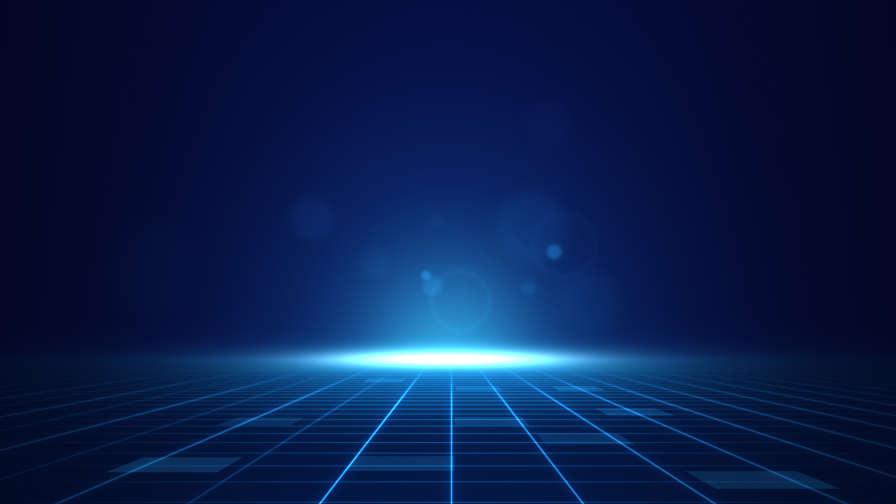
A Shadertoy shader for this background:

```glsl
#define HORIZON 0.287
#define VANISH vec2(0.007, 0.338)
#define COLUMN_SCALE 1.292
#define ROW_STEP 0.41
#define ROW_START 3.40
#define NIGHT vec3(0.010, 0.018, 0.105)
#define NAVY vec3(0.020, 0.052, 0.265)
#define AZURE vec3(0.03, 0.15, 0.24)
#define TEAL vec3(0.13, 0.40, 0.33)
#define CYAN vec3(0.16, 0.60, 0.78)

// Bokeh discs: centre, radius, strength
const vec4 DISCS[11] = vec4[11](
    vec4(0.211, 0.500, 0.014, 0.27), vec4(-0.044, 0.454, 0.009, 0.24),
    vec4(-0.032, 0.433, 0.019, 0.12), vec4(0.160, 0.428, 0.014, 0.08),
    vec4(-0.146, 0.479, 0.030, 0.04), vec4(-0.023, 0.563, 0.014, 0.04),
    vec4(-0.269, 0.567, 0.042, 0.06), vec4(0.167, 0.551, 0.070, 0.06),
    vec4(0.280, 0.403, 0.060, 0.04), vec4(0.200, 0.757, 0.042, 0.025),
    vec4(-0.588, 0.468, 0.090, 0.015));

// Lit floor tiles: centre in column and row units
const vec2 TILES[10] = vec2[10](
    vec2(-2.70, 1.11), vec2(-2.79, 5.76), vec2(-0.49, 1.20), vec2(0.57, 5.76),
    vec2(1.62, 3.41), vec2(3.00, 7.43), vec2(2.72, 0.14), vec2(2.97, 14.1),
    vec2(-1.84, 18.0), vec2(0.63, 14.1));

float hash(vec2 p) {
    vec3 q = fract(p.xyx * 0.1031);
    q += dot(q, q.yzx + 33.33);
    return fract((q.x + q.y) * q.z);
}

float gauss(float x) { return exp(-x * x); }

float ring(vec2 p, vec2 centre, float radius) {
    return gauss((length(p - centre) - radius) / 0.006);
}

vec3 sky(vec2 p) {
    float r = length((p - vec2(0.0, HORIZON)) * vec2(1.0, 0.9));
    vec3 col = mix(NIGHT, NAVY, gauss(p.x * 1.35) * (1.0 - 0.15 * p.y * p.y));
    col += AZURE * gauss(r * 2.5) + TEAL * gauss(r * 5.8);
    for (int i = 0; i < 11; i++) {
        vec4 disc = DISCS[i];
        float soft = 0.003 + 0.3 * disc.z;
        float edge = length(p - disc.xy) - disc.z;
        col += CYAN * disc.w * (1.0 - smoothstep(-soft, soft, edge));
    }
    float rings = ring(p, vec2(0.025, 0.403), 0.058)
                + 0.6 * ring(p, vec2(0.231, 0.514), 0.062);
    return col + CYAN * 0.04 * rings;
}

vec3 ground(vec2 p, float pixel) {
    // Perspective coordinates: columns in u, rows in v
    float depth = max(VANISH.y - p.y, 0.02);
    float x = p.x - VANISH.x;
    float u = x / depth * COLUMN_SCALE;
    float v = (1.0 / depth - ROW_START) / ROW_STEP;
    float nearness = smoothstep(0.06, 0.15, depth);
    float spread = gauss(x * 1.5);

    vec3 col = mix(vec3(0.008, 0.03, 0.115), vec3(0.014, 0.095, 0.275), spread);
    float drop = HORIZON - p.y;
    col += vec3(0.06, 0.33, 0.44) * gauss(x * 2.6) * gauss(drop * 11.0);

    // Tiles
    for (int i = 0; i < 10; i++) {
        vec2 tile = TILES[i];
        vec2 size = vec2(0.52, 0.5 + 0.03 * tile.y);
        vec2 gap = abs(vec2(u, v) - tile) - size;
        vec2 grad = vec2(COLUMN_SCALE / depth, 1.0 / (depth * depth * ROW_STEP));
        vec2 cover = clamp(0.5 - gap / (grad * pixel), 0.0, 1.0);
        col += CYAN * (0.12 + 0.08 * hash(tile)) * cover.x * cover.y;
    }

    // Rows
    float rowGap = abs(fract(v + 0.5) - 0.5) * ROW_STEP * depth * depth;
    float row = gauss(rowGap / max(0.0013, 0.55 * pixel));
    col += vec3(0.05, 0.30, 0.42) * row * gauss(x * 1.9) * mix(0.15, 0.6, nearness);

    // Columns, with alternate ones dimmed on the left
    float id = floor(u + 0.5);
    float slope = length(vec2(1.0, x / depth)) * COLUMN_SCALE / depth;
    float lineGap = abs(u - id) / slope;
    float power = id < 0.0 && mod(id, 2.0) == 0.0 ? 0.35 : 0.85;
    power *= exp(-0.13 * abs(id)) * (id == -1.0 ? 1.4 : 1.0);
    float beam = gauss(lineGap / max(0.0019, 0.55 * pixel));
    float halo = exp(-lineGap / 0.008);
    col += (CYAN * beam + vec3(0.01, 0.09, 0.20) * halo) * power * nearness
         * gauss(x * 1.25);
    return col;
}

void mainImage(out vec4 fragColor, in vec2 fragCoord) {
    float pixel = 1.0 / iResolution.y;
    vec2 p = (fragCoord - vec2(0.5 * iResolution.x, 0.0)) * pixel;
    vec3 col = mix(ground(p, pixel), sky(p), smoothstep(0.262, 0.296, p.y));

    // Horizon haze and bright core
    float dy = p.y - HORIZON;
    col += vec3(0.03, 0.20, 0.24) * exp(-abs(dy) / 0.024) * gauss(p.x * 1.7);
    col += vec3(0.22, 0.45, 0.40) * gauss(p.x / 0.30) * gauss(dy / 0.024);
    col += vec3(0.85, 0.70, 0.60) * gauss(p.x / 0.20) * gauss(dy / 0.014);

    // Grain against banding
    col += (hash(fragCoord) - 0.5) / 255.0;
    fragColor = vec4(clamp(col, 0.0, 1.0), 1.0);
}
```
